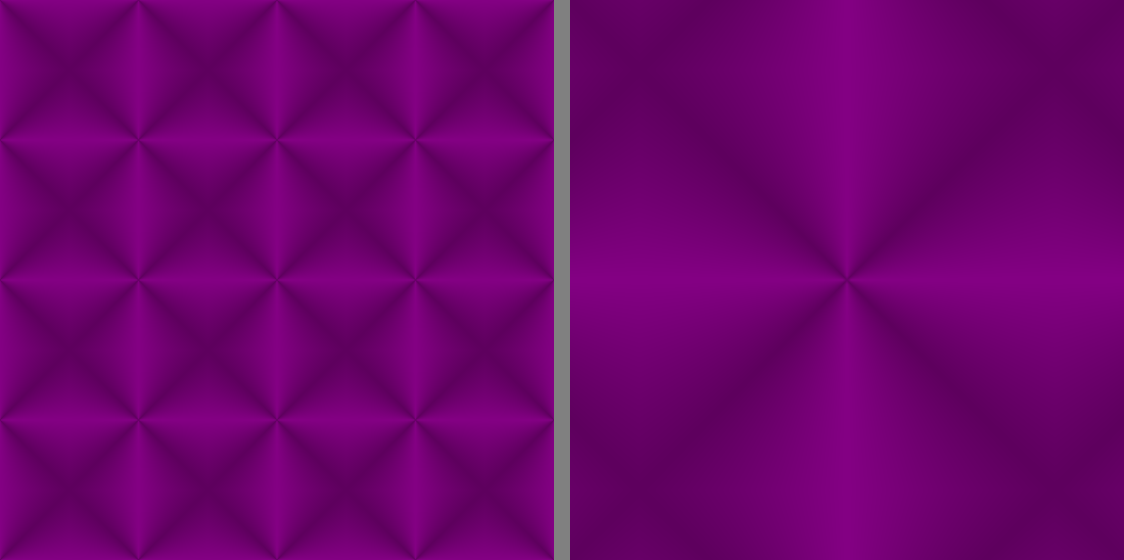
Left: the whole. Right: its middle third, enlarged.
Give the GLSL for this pattern, as a WebGL 1 fragment shader.

```glsl
precision highp float;
// Four by four tufted purple squares: bright seams, dark diagonals, a conic star at each corner.

uniform vec2 u_resolution;

const vec2 REPEATS = vec2(4.0);
const vec3 SEAM_COLOR = vec3(0.516, 0.0, 0.516);
const vec3 FOLD_COLOR = vec3(0.367, 0.0, 0.367);
const float CORNER_SHADE = 0.75;   // shade where all the creases meet
const float CORNER_RADIUS = 0.012; // in repeats
const float QUARTER_PI = 0.7853982;

// Distance to the nearest vertical and horizontal seam, 0 to 0.5.
vec2 seamDistance(vec2 cell) {
  return 0.5 - abs(fract(cell) - 0.5);
}

// Angular shade around a corner: 0 on the seams, 1 on the diagonals.
float conicShade(vec2 d) {
  float nearest = min(d.x, d.y);
  float farthest = max(max(d.x, d.y), 1e-5);
  return atan(nearest / farthest) / QUARTER_PI;
}

void main() {
  vec2 cell = gl_FragCoord.xy / u_resolution * REPEATS;
  vec2 pixel = REPEATS / u_resolution;

  // Average four subsamples to smooth the creases.
  float shade = 0.0;
  for (int i = 0; i < 4; i++) {
    float k = float(i);
    vec2 offset = vec2(mod(k, 2.0), floor(k / 2.0)) * 0.5 - 0.25;
    vec2 d = seamDistance(cell + offset * pixel);
    float star = smoothstep(0.0, CORNER_RADIUS, length(d));
    shade += 0.25 * mix(CORNER_SHADE, conicShade(d), star);
  }

  gl_FragColor = vec4(mix(SEAM_COLOR, FOLD_COLOR, shade), 1.0);
}
```
